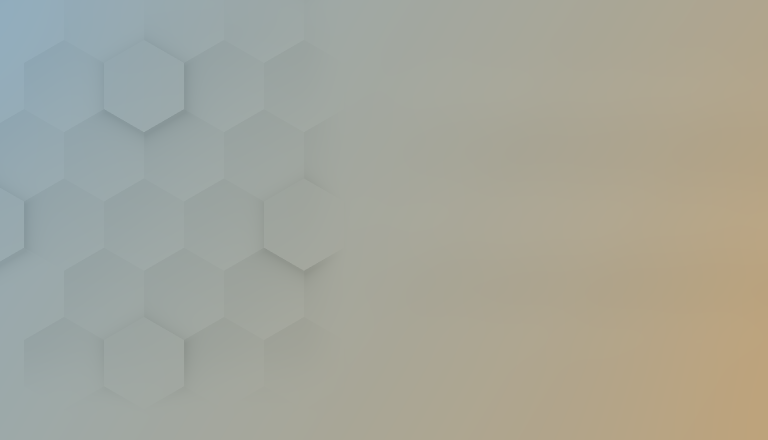
Reproduce this background procedurally as a Shadertoy shader.

```glsl
// A soft blue-to-sand gradient with a faint relief of hexagonal tiles on the left.
// Two interleaved rectangular repeats give the tile grid; a coarser copy of the
// same repeat picks the raised tiles, whose distance field casts soft shadows.

#define TILE_WIDTH 0.1818
#define RAISED_TILE vec2(0.3273, 0.8045)
#define TILE_SHADE 0.034
#define SHADOW_DEPTH 0.050
#define SHADOW_SOFTNESS 0.016
#define SHADOW_OFFSET vec2(0.004, -0.008)
#define BAND_STRENGTH 0.006
#define COOL vec3(0.580, 0.670, 0.715)
#define MIDDLE vec3(0.650, 0.654, 0.608)
#define WARM vec3(0.730, 0.638, 0.495)

// Offset from the nearest centre of a staggered grid
vec2 nearestCentre(vec2 p, vec2 period) {
    vec2 a = p - period * round(p / period);
    vec2 q = p - 0.5 * period;
    vec2 b = q - period * round(q / period);
    return dot(a, a) < dot(b, b) ? a : b;
}

// Distance to a hexagon with a corner at the top
float hexagon(vec2 p, float halfWidth) {
    p = abs(p);
    return max(p.x, dot(p, vec2(0.5, 0.8660254))) - halfWidth;
}

// Darkening by the tiles and their shadows
float relief(vec2 p) {
    float halfWidth = 0.5 * TILE_WIDTH;
    vec2 period = TILE_WIDTH * vec2(1.0, 1.7320508);
    vec2 grid = p - RAISED_TILE;
    vec2 tile = nearestCentre(grid, period);
    vec2 raised = nearestCentre(grid, period * vec2(4.0, 2.0));
    vec2 centre = p - tile;

    float slope = dot(tile, vec2(-0.5, 0.8660254)) / TILE_WIDTH;
    float shade = TILE_SHADE * (0.36 + 0.75 * slope);
    if (hexagon(raised, halfWidth) < 0.0) return 0.65 * shade;

    // The tiled area narrows towards its upper and lower left
    shade *= step(0.25 * abs(centre.y - 0.648), centre.x);
    float gap = max(hexagon(raised - SHADOW_OFFSET, halfWidth), 0.0);
    return shade + SHADOW_DEPTH * exp(-gap / SHADOW_SOFTNESS);
}

// Diagonal colour ramp with a cool corner and a warm right side
vec3 backdrop(vec2 p, vec2 uv) {
    float t = clamp(0.73 * uv.x + 0.25 * (1.0 - uv.y), 0.0, 1.0);
    vec3 colour = t < 0.5 ? mix(COOL, MIDDLE, 2.0 * t)
                          : mix(MIDDLE, WARM, 2.0 * t - 1.0);
    vec2 fromCool = p - vec2(0.0, 0.95);
    vec2 fromWarm = (p - vec2(1.78, 0.22)) * vec2(1.0, 0.8);
    colour += vec3(-0.008, 0.010, 0.030) * exp(-9.0 * dot(fromCool, fromCool));
    colour += vec3(0.022, 0.000, -0.022) * exp(-8.0 * dot(fromWarm, fromWarm));

    // Broad horizontal bands and fainter slanted streaks
    float bands = cos(19.7 * (p.y - 0.66)) * smoothstep(0.95, 0.75, p.y)
                * smoothstep(0.15, 0.35, p.y);
    float streaks = sin(14.0 * p.x - 9.0 * p.y) + 0.5 * sin(31.0 * p.x - 20.0 * p.y);
    colour -= BAND_STRENGTH * bands * smoothstep(0.65, 1.2, p.x);
    return colour + 0.001 * streaks;
}

void mainImage(out vec4 fragColor, in vec2 fragCoord) {
    vec2 p = fragCoord / iResolution.y;
    vec2 uv = fragCoord / iResolution.xy;

    // Four samples smooth the tile edges
    float shade = 0.0;
    for (int i = 0; i < 4; i++) {
        vec2 jitter = vec2(i % 2, i / 2) * 0.5 - 0.25;
        shade += 0.25 * relief(p + jitter / iResolution.y);
    }

    // The relief dissolves to the right, above and below
    float fade = 1.0 - smoothstep(0.68, 0.80, p.x);
    fade *= smoothstep(0.05, 0.22, p.y);
    fade *= 1.0 - 0.7 * smoothstep(0.88, 1.0, p.y);

    fragColor = vec4(backdrop(p, uv) - shade * fade, 1.0);
}
```
